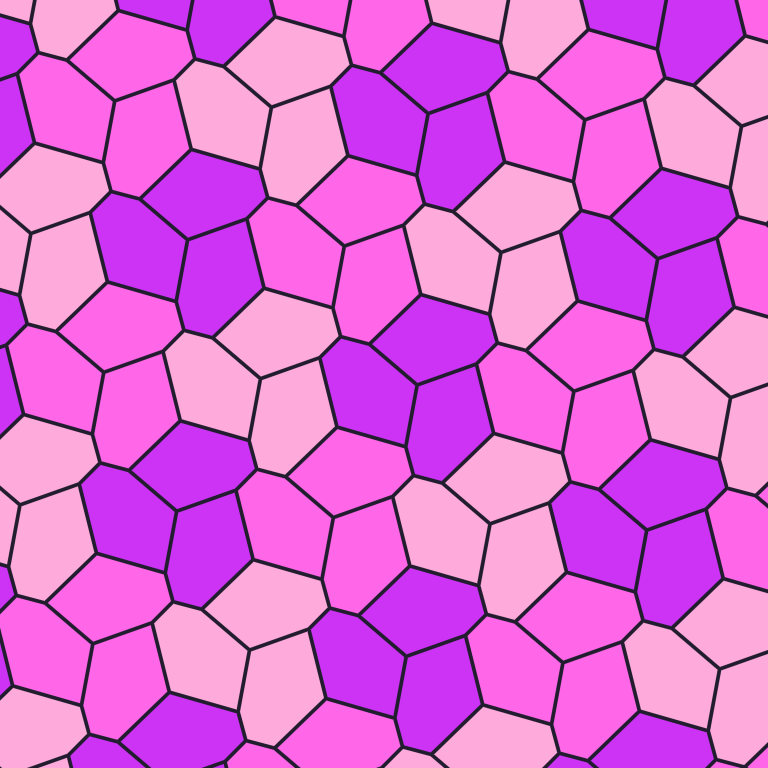
Write a WebGL 1 fragment shader that draws this pattern.

```glsl
precision highp float;
// Three-coloured tiling of irregular convex hexagons with threefold symmetry.
// Three hexagons turn about each point of a triangular lattice to form a cluster;
// the signed distance to the nearest hexagon gives both the fill and the outline.

uniform vec2 u_resolution;

const float THIRD_TURN = 2.0943951;
const float ROOT3 = 1.7320508;

const float LATTICE_STEP = 0.2042;           // cluster spacing, in canvas heights
const float LATTICE_TILT = 0.0403;           // clockwise tilt, in radians
const vec2 LATTICE_ORIGIN = vec2(0.5432, 0.4987);
const float LINE_HALF_WIDTH = 0.0118;        // in lattice steps

const vec3 VIOLET = vec3(0.80, 0.20, 0.96);
const vec3 MAGENTA = vec3(1.00, 0.40, 0.91);
const vec3 BLUSH = vec3(0.995, 0.665, 0.86);
const vec3 INK = vec3(0.13, 0.11, 0.18);

vec2 turn(vec2 v, float angle) {
  float c = cos(angle), s = sin(angle);
  return mat2(c, s, -s, c) * v;
}

// Signed distance to the line a-b, positive on its right-hand side.
float sideDistance(vec2 p, vec2 a, vec2 b) {
  vec2 edge = normalize(b - a);
  return dot(p - a, vec2(edge.y, -edge.x));
}

// Hexagon with one corner at the cluster centre. Three corners are rotation
// centres; the other three are turned copies of the free corner "hub".
float hexagonDistance(vec2 p, vec2 hub) {
  vec2 centre = vec2(0.0);
  vec2 pivot = vec2(0.5, 0.5 / ROOT3);
  vec2 apex = vec2(0.0, 1.0 / ROOT3);
  vec2 outerHub = pivot + turn(hub - pivot, -THIRD_TURN);
  vec2 innerHub = turn(hub, THIRD_TURN);

  float d = sideDistance(p, centre, hub);
  d = max(d, sideDistance(p, hub, pivot));
  d = max(d, sideDistance(p, pivot, outerHub));
  d = max(d, sideDistance(p, outerHub, apex));
  d = max(d, sideDistance(p, apex, innerHub));
  return max(d, sideDistance(p, innerHub, centre));
}

// Three hexagons around a lattice point.
float clusterDistance(vec2 p, vec2 hub) {
  float d = 10.0;
  for (int k = 0; k < 3; k++) {
    d = min(d, hexagonDistance(turn(p, float(k) * THIRD_TURN), hub));
  }
  return d;
}

// Neighbouring clusters always take different colours.
vec3 clusterColour(vec2 cell) {
  float index = mod(cell.x + 2.0 * cell.y + 0.5, 3.0);
  return index < 1.0 ? VIOLET : (index < 2.0 ? MAGENTA : BLUSH);
}

void main() {
  vec2 uv = gl_FragCoord.xy / u_resolution.y;
  vec2 p = turn(uv - LATTICE_ORIGIN, LATTICE_TILT) / LATTICE_STEP;
  float pixel = 1.0 / (u_resolution.y * LATTICE_STEP);

  // Nearest lattice cell in skewed coordinates.
  vec2 base = floor(vec2(p.x - p.y / ROOT3, 2.0 * p.y / ROOT3) + 0.5);
  vec2 hub = vec2(0.372, 0.149);

  // Search the surrounding clusters for the hexagon that holds this point.
  float nearest = 10.0;
  vec3 fill = VIOLET;
  for (int j = -1; j <= 1; j++) {
    for (int i = -1; i <= 1; i++) {
      vec2 cell = base + vec2(float(i), float(j));
      vec2 centre = vec2(cell.x + 0.5 * cell.y, 0.5 * ROOT3 * cell.y);
      float d = clusterDistance(p - centre, hub);
      if (d < nearest) {
        nearest = d;
        fill = clusterColour(cell);
      }
    }
  }

  // Outline, smoothed over about one pixel.
  float inside = smoothstep(-0.7 * pixel, 0.7 * pixel, -nearest - LINE_HALF_WIDTH);
  gl_FragColor = vec4(mix(INK, fill, inside), 1.0);
}
```
